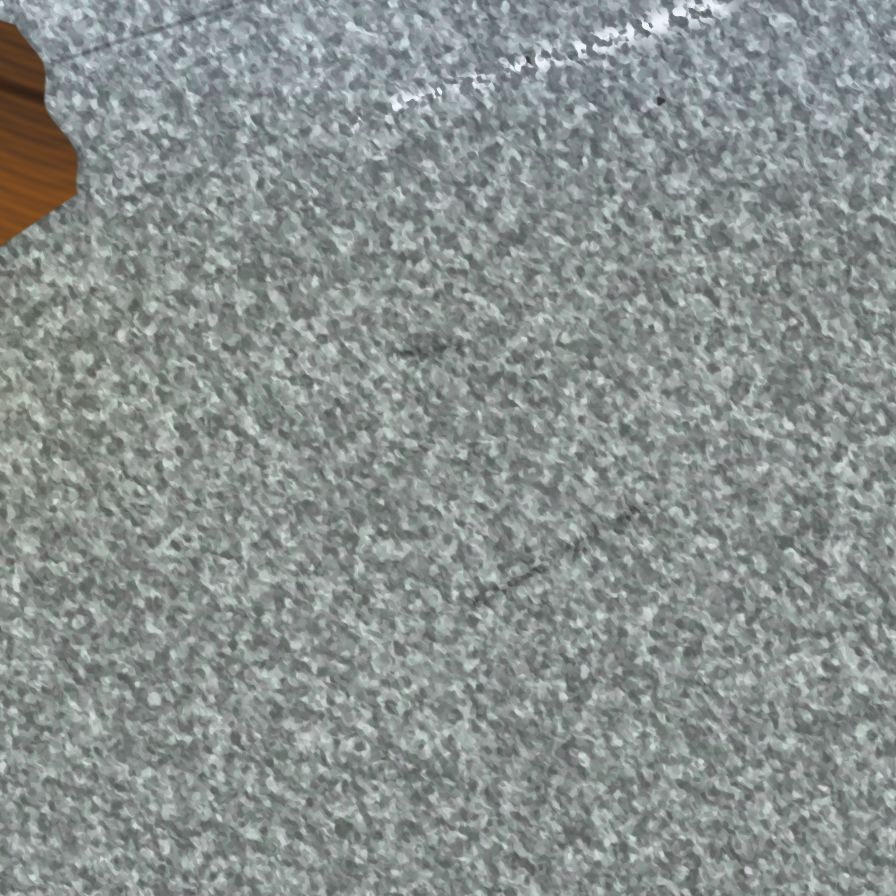
Give the GLSL for this texture, as a Shadertoy shader.

```glsl
// Polished grey granite with slanted mineral grains, a glossy glint and a wood corner.
// Two layers of soft cellular noise make the grains; layered sines shade the slab;
// distance functions place the seam, scratches, glint and wood.

#define GRAIN_SCALE 90.0
#define GRAIN_ANGLE -0.85
#define GRAIN_STRETCH 1.45
#define GRAIN_SOFTNESS 8.5
#define COARSE_CONTRAST 0.31
#define FINE_CONTRAST 0.21
#define BASE_LEVEL 0.55
#define FLECK_CHANCE 0.17
#define STONE_TINT vec3(0.967, 1.017, 1.0)
#define WOOD_DARK vec3(0.27, 0.19, 0.14)
#define WOOD_LIGHT vec3(0.54, 0.32, 0.13)

vec3 hash3(vec2 p) {
    vec3 q = fract(p.xyx * vec3(0.1031, 0.1030, 0.0973));
    q += dot(q, q.yxz + 33.33);
    return fract((q.xxy + q.yzz) * q.zyx);
}

mat2 rotation(float a) {
    return mat2(cos(a), -sin(a), sin(a), cos(a));
}

// Blends the random tones of nearby cells: x is the tone, y a colour variation
vec2 softCells(vec2 p) {
    vec2 cell = floor(p), local = fract(p), sum = vec2(0.0);
    float total = 0.0;
    for (int j = -1; j <= 1; j++)
    for (int i = -1; i <= 1; i++) {
        vec2 offset = vec2(float(i), float(j));
        vec3 h = hash3(cell + offset + 400.0);
        float d = length(offset + 0.05 + 0.9 * h.xy - local);
        float weight = exp(-GRAIN_SOFTNESS * d);
        vec3 tone = hash3(cell + offset + 731.0);
        sum += weight * tone.zx;
        total += weight;
    }
    return sum / total;
}

// Slow uneven shading from layered, warped sines
float cloud(vec2 p) {
    float sum = 0.0, amp = 0.5;
    for (int i = 0; i < 4; i++) {
        sum += amp * sin(p.x + 1.7 * sin(p.y)) * cos(p.y + 0.8 * sin(p.x));
        p = rotation(0.9) * p * 1.9 + 2.3;
        amp *= 0.6;
    }
    return sum;
}

// x is the distance to the segment, y the position along it
vec2 segment(vec2 p, vec2 a, vec2 b) {
    vec2 ab = b - a;
    float t = clamp(dot(p - a, ab) / dot(ab, ab), 0.0, 1.0);
    return vec2(length(p - a - ab * t), t);
}

// Sparse irregular dark specks
float flecks(vec2 p) {
    vec2 cell = floor(p * 6.0);
    vec3 h = hash3(cell + 91.0);
    vec2 q = p - (cell + 0.2 + 0.6 * h.xy) / 6.0;
    float angle = atan(q.y, q.x);
    float radius = 0.003 + 0.004 * h.x + 0.001 * sin(3.0 * angle + 6.0 * h.y);
    return step(h.z, FLECK_CHANCE) * (1.0 - smoothstep(-0.002, 0.002, length(q) - radius));
}

float woodDistance(vec2 p) {
    float lower = (0.725 + 0.68 * p.x - p.y) * 0.83;
    float side = (p.x - 0.092 + 0.37 * (p.y - 0.79)) * 0.94;
    side += 0.007 * sin(p.y * 65.0 + 1.0);
    float top = p.y - 0.978 + 0.35 * p.x;
    return max(max(lower, side), top);
}

vec3 woodColor(vec2 p) {
    float across = p.y + 0.3 * p.x;
    float fibre = 0.5 + 0.3 * sin(across * 260.0 + 2.0 * sin(p.x * 40.0))
                + 0.2 * sin(across * 570.0 + p.x * 30.0);
    float lit = 1.0 - smoothstep(0.78, 0.89, across);
    vec3 color = mix(WOOD_DARK, WOOD_LIGHT, 0.08 + 0.5 * lit + 0.35 * fibre);
    float groove = exp(-pow((across - 0.905) / 0.007, 2.0));
    return color * (1.0 - 0.4 * groove);
}

void mainImage(out vec4 fragColor, in vec2 fragCoord) {
    vec2 uv = fragCoord / iResolution.y;

    // Grains, stretched along the slant and bent a little
    vec2 bend = vec2(cloud(uv * 75.0), cloud(uv * 75.0 + 40.0));
    vec2 slanted = rotation(GRAIN_ANGLE) * (uv + 0.003 * bend);
    slanted *= GRAIN_SCALE * vec2(1.0, GRAIN_STRETCH);
    vec2 coarse = softCells(slanted);
    vec2 fine = softCells(slanted * 1.7 + 19.0);
    float grain = COARSE_CONTRAST * (coarse.x - 0.5) + FINE_CONTRAST * (fine.x - 0.5);
    float tone = BASE_LEVEL + grain + 0.9 * grain * grain + 0.018 * cloud(uv * 7.0);
    tone += 0.05 * smoothstep(0.8, 1.0, uv.y) * (1.0 - smoothstep(0.3, 0.9, uv.x));

    // Stone colour, cooler towards the top and warmer at the left
    vec3 color = tone * STONE_TINT;
    color += vec3(0.03, -0.006, 0.018) * (coarse.y - 0.5);
    color += vec3(-0.012, 0.0, 0.028) * smoothstep(0.65, 1.0, uv.y);
    color += vec3(0.012, 0.006, -0.03) * exp(-7.0 * length(uv - vec2(0.0, 0.55)));

    // Dark scratches, specks and the slab seam
    vec2 longMark = segment(uv, vec2(0.53, 0.325), vec2(0.72, 0.435));
    vec2 shortMark = segment(uv, vec2(0.44, 0.606), vec2(0.51, 0.612));
    float scratch = exp(-pow(longMark.x / 0.008, 2.0)) * (0.75 + 0.25 * sin(longMark.y * 22.0));
    scratch += exp(-pow(shortMark.x / 0.005, 2.0));
    color *= 1.0 - 0.42 * scratch * (1.0 - 0.6 * fine.x);
    color = mix(color, vec3(0.19, 0.18, 0.19), 0.85 * flecks(uv));
    float seam = segment(uv, vec2(0.06, 0.93), vec2(0.31, 1.01)).x;
    color *= 1.0 - 0.25 * (1.0 - smoothstep(0.0, 0.005, seam));

    // Broken glint, growing towards the upper edge
    vec2 glint = segment(uv, vec2(0.39, 0.865), vec2(0.80, 0.995));
    float glow = exp(-pow(glint.x / mix(0.008, 0.017, glint.y), 2.0));
    float sparkle = smoothstep(0.5, 0.78, 0.6 * coarse.x + 0.4 * fine.x + 0.18 * glint.y);
    color = mix(color, vec3(0.95, 0.97, 1.0), glow * sparkle * 0.95);

    // Wood corner with a soft contact shadow
    float wood = woodDistance(uv);
    color *= 1.0 - 0.22 * exp(-max(wood, 0.0) / 0.008);
    color = mix(color, woodColor(uv), 1.0 - smoothstep(-0.002, 0.002, wood));

    fragColor = vec4(clamp(color, 0.0, 1.0), 1.0);
}
```
